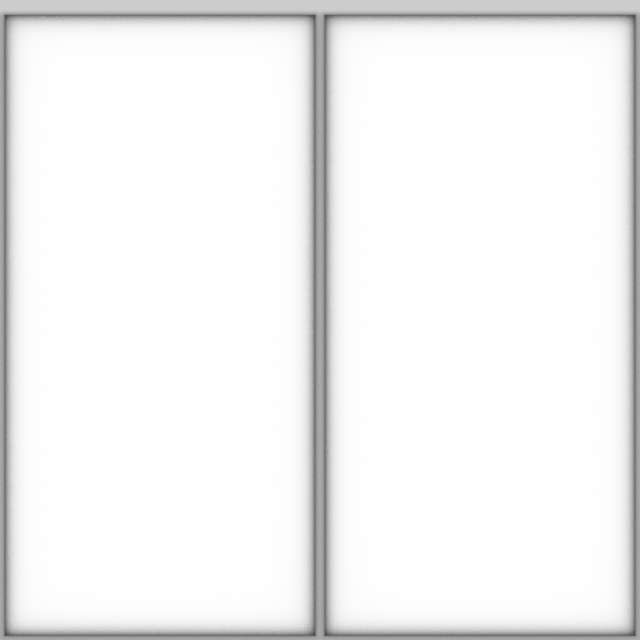
A Shadertoy shader for this pattern:

```glsl
// Two tall white panels in a grey frame, with soft grainy shading in the creases.
#define COLUMNS 2.0
#define GAP 0.0078
#define PANEL_BOTTOM 0.0072
#define PANEL_TOP 0.9762
#define CREASE_DARK 0.52
#define CREASE_WIDTH 0.0072
#define HAZE_DARK 0.055
#define HAZE_WIDTH 0.024
#define GROOVE_GREY 0.675
#define LEDGE_GREY 0.805
#define GRAIN 0.16

float hash(vec2 p) {
    vec3 q = fract(vec3(p.xyx) * 0.1031);
    q += dot(q, q.yzx + 33.33);
    return fract((q.x + q.y) * q.z);
}

// Light left at distance d inside one panel edge
float edgeLight(float d) {
    d = max(d, 0.0);
    return 1.0 - CREASE_DARK * exp(-d / CREASE_WIDTH)
               - HAZE_DARK * exp(-d / HAZE_WIDTH);
}

// Signed distance to a box
float boxDistance(vec2 p, vec2 halfSize) {
    vec2 q = abs(p) - halfSize;
    return length(max(q, 0.0)) + min(max(q.x, q.y), 0.0);
}

void mainImage(out vec4 fragColor, in vec2 fragCoord) {
    vec2 uv = fragCoord / iResolution.xy;
    float pixel = 1.0 / iResolution.y;

    // Repeat the panel across the columns
    float columnWidth = 1.0 / COLUMNS;
    float x = (fract(uv.x * COLUMNS) - 0.5) * columnWidth;
    vec2 halfSize = vec2(0.5 * columnWidth - GAP, 0.5 * (PANEL_TOP - PANEL_BOTTOM));
    vec2 p = vec2(x, uv.y - 0.5 * (PANEL_TOP + PANEL_BOTTOM));
    float d = boxDistance(p, halfSize);

    // White panel, shaded from each of its four edges
    float panel = edgeLight(halfSize.x - p.x) * edgeLight(halfSize.x + p.x)
                * edgeLight(halfSize.y - p.y) * edgeLight(halfSize.y + p.y);
    float noise = hash(floor(uv * 512.0)) - 0.5;
    panel += noise * GRAIN * (1.0 - panel) * panel;

    // Grey grooves and the lighter ledge on top
    float ledge = smoothstep(PANEL_TOP - 0.004, PANEL_TOP + 0.010, uv.y);
    float frame = mix(GROOVE_GREY, LEDGE_GREY, ledge);
    frame -= 0.25 * exp(-max(d, 0.0) / 0.0026);

    float blend = max(pixel, 0.0015);
    float grey = mix(panel, frame, smoothstep(-blend, blend, d));
    fragColor = vec4(vec3(clamp(grey, 0.0, 1.0)), 1.0);
}
```
